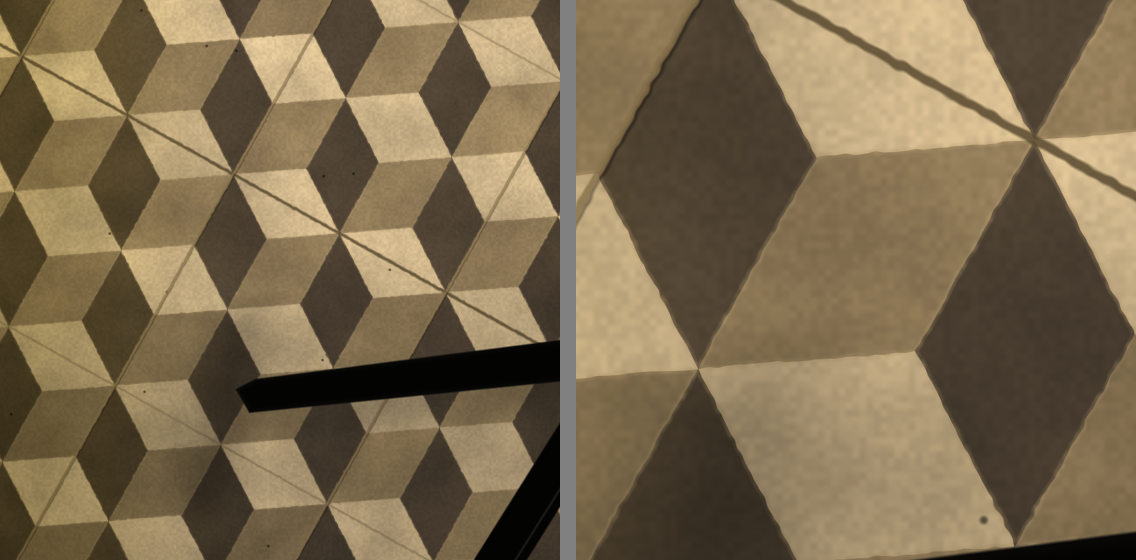
Left, the full canvas; right, a detail of the centre.
Reproduce this pattern procedurally as a WebGL 2 fragment shader.

```glsl
#version 300 es
precision highp float;
// Tumbling-block floor: each triangle of a skewed lattice is split by its
// smallest barycentric coordinate into light, dark and middle rhombi. Square
// tile joints, worn cement, uneven light and two black rails are laid on top.
uniform vec2 u_resolution;
out vec4 fragColor;

float hash(vec2 p) {
  vec3 q = fract(vec3(p.xyx) * 0.1031);
  q += dot(q, q.yzx + 33.33);
  return fract((q.x + q.y) * q.z);
}

float noise(vec2 p) {
  vec2 i = floor(p), f = fract(p);
  f = f * f * (3.0 - 2.0 * f);
  return mix(mix(hash(i), hash(i + vec2(1, 0)), f.x),
             mix(hash(i + vec2(0, 1)), hash(i + vec2(1, 1)), f.x), f.y);
}

float fbm(vec2 p) {
  float sum = 0.0, amp = 0.5;
  for (int i = 0; i < 5; i++) {
    sum += amp * noise(p);
    p = mat2(1.6, 1.2, -1.2, 1.6) * p + 7.3;
    amp *= 0.5;
  }
  return sum;
}

float segmentDist(vec2 p, vec2 a, vec2 b) {
  vec2 d = b - a;
  return length(p - a - d * clamp(dot(p - a, d) / dot(d, d), 0.0, 1.0));
}

// Coverage of a signed distance, one pixel soft
float cover(float d, float px) { return smoothstep(px, -px, d); }

vec3 cementBlocks(vec2 lattice, vec2 p, float px) {
  vec2 cell = floor(lattice), f = fract(lattice);
  float upper = step(1.0, f.x + f.y);
  vec2 g = mix(f, 1.0 - f, upper);
  vec3 bary = vec3(g.y, g.x, 1.0 - g.x - g.y); // light, dark, middle
  vec3 others = min(bary.yzx, bary.zxy);
  vec3 edge = (others - bary) * 0.108;
  vec3 weight = smoothstep(-px, px, edge);
  weight /= weight.x + weight.y + weight.z;

  // Each rhombus keeps one tone across its two triangles
  vec3 tone = 0.92 + 0.16 * vec3(hash(cell + vec2(40.0, 40.0 + upper)),
                                 hash(cell + vec2(70.0 + upper, 90.0)),
                                 hash(cell + 130.0));
  vec3 light = vec3(0.75, 0.66, 0.505);
  vec3 dark = mix(vec3(0.33, 0.275, 0.175), vec3(0.29, 0.245, 0.19), smoothstep(0.1, 0.5, p.x));
  vec3 middle = vec3(0.535, 0.455, 0.325);
  vec3 col = light * tone.x * weight.x + dark * tone.y * weight.y + middle * tone.z * weight.z;

  // Ragged pale rim between pigments
  float rim = max(edge.x, max(edge.y, edge.z));
  float ragged = 0.3 * noise(p * 260.0) + 0.12;
  return mix(col, vec3(0.69, 0.59, 0.43), ragged * cover(rim - 0.0016, px + 0.0006));
}

void main() {
  float px = 0.8 / u_resolution.y;
  vec2 p = gl_FragCoord.xy / u_resolution;
  p.y = 1.0 - p.y; // y runs down from the top
  vec2 wobble = 0.0016 * (vec2(noise(p * 170.0), noise(p * 170.0 + 50.0)) - 0.5);
  mat2 basis = mat2(0.1895, 0.1055, -0.0111, 0.2415);
  vec2 lattice = inverse(basis) * (p + wobble - vec2(0.4167, 0.3112));
  vec3 col = cementBlocks(lattice, p, px);

  // Cement mottling, fine grain and rare pits
  col *= 0.84 + 0.32 * fbm(p * 13.0);
  col *= 0.95 + 0.1 * noise(p * 240.0);
  vec2 pitCell = floor(p * 18.0);
  vec2 pit = fract(p * 18.0) - 0.3 - 0.4 * vec2(hash(pitCell), hash(pitCell + 9.0));
  col *= 1.0 - 0.55 * step(0.955, hash(pitCell + 31.0)) * cover(length(pit) - 0.04, 0.03);

  // Joints of the square tiles, darkest along the central row
  vec2 tile = vec2(lattice.x * 0.5 + lattice.y * 0.25, lattice.y * 0.5);
  vec2 joint = (fract(tile + 0.5) - 0.5) * 0.4336;
  float central = step(abs(tile.y), 0.5);
  vec3 rowGrout = mix(vec3(0.53, 0.45, 0.32), vec3(0.34, 0.28, 0.18), central);
  col = mix(col, rowGrout, (0.6 + 0.25 * central) * cover(abs(joint.y) - 0.0018 - 0.001 * central, px + 0.0008));
  col *= 1.0 - 0.35 * cover(abs(joint.x - 0.0028) - 0.0012, px + 0.0008);
  col = mix(col, vec3(0.55, 0.46, 0.31), 0.8 * cover(abs(joint.x) - 0.002, px + 0.0006));

  // Warm uneven light and soft shadows near the rail
  float shade = 1.05 - 0.2 * smoothstep(0.25, 0.9, p.y) - 0.08 * smoothstep(0.35, 0.0, p.x);
  shade *= 1.0 - 0.2 * smoothstep(0.09, 0.0, segmentDist(p, vec2(0.44, 0.60), vec2(0.36, 0.88)));
  shade *= 1.0 - 0.13 * smoothstep(0.07, 0.0, segmentDist(p, vec2(0.45, 0.75), vec2(1.0, 0.69)));
  shade *= 1.0 - 0.12 * smoothstep(0.16, 0.0, length(p - vec2(0.38, 0.36)));
  col *= shade * mix(vec3(0.99, 0.98, 0.84), vec3(1.0), smoothstep(0.0, 0.45, p.x));

  // Tapered rail with a blunt end
  vec2 e = p - vec2(0.447, 0.678);
  float rail = max(-e.y - 0.128 * e.x, e.y - 0.059 + 0.101 * e.x);
  vec2 tip = p - vec2(0.421, 0.695);
  rail = max(rail, max(dot(tip, vec2(-0.87, 0.5)), dot(tip, vec2(-0.46, -0.89))));
  vec3 black = vec3(0.012, 0.01, 0.006);
  col = mix(col, black + 0.02 * smoothstep(-0.012, 0.0, rail), cover(rail, px + 0.0008));

  // Slanted rail in the corner with a faint glint
  float across = dot(p - vec2(1.0, 0.755), vec2(0.847, 0.532));
  float glint = cover(abs(across - 0.063) - 0.002, 0.002);
  col = mix(col, black + 0.09 * glint, cover(abs(across - 0.04) - 0.04, px + 0.0008));
  fragColor = vec4(col, 1.0);
}
```
